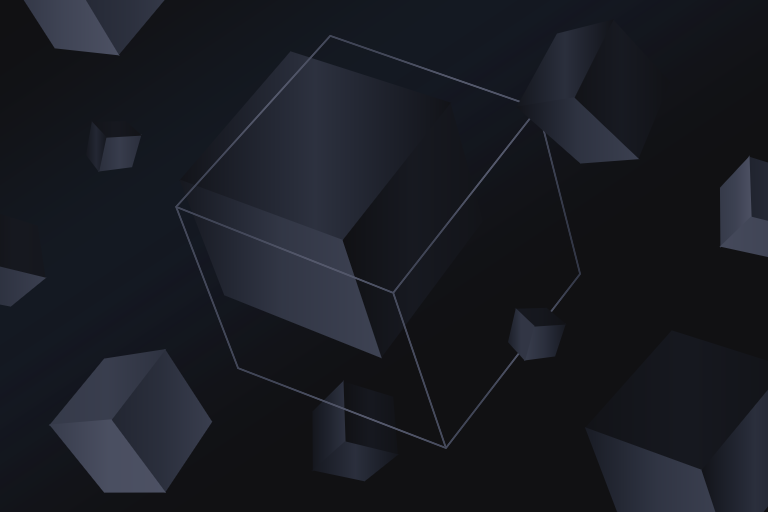
Give the GLSL for this background, as a WebGL 2 fragment shader.

```glsl
#version 300 es
precision highp float;
// Dark diagonal backdrop with floating shaded cubes and one outlined cube.
uniform vec2 u_resolution;
out vec4 fragColor;

vec2 p;       // position, canvas height = 1
float soft;   // edge softness
vec3 color;

// Slate ramp: near-black through navy to blue-grey
vec3 slate(float v) {
    return vec3(0.065, 0.066, 0.076) + vec3(0.28, 0.295, 0.36) * pow(vec3(v), vec3(1.1, 1.0, 0.88));
}

float cross2(vec2 a, vec2 b) { return a.x * b.y - a.y * b.x; }

// Signed distance to the line a-b, positive on its right side
float side(vec2 a, vec2 b) { return cross2(p - a, normalize(b - a)); }

float segment(vec2 a, vec2 b) {
    vec2 ab = b - a;
    return length(p - a - ab * clamp(dot(p - a, ab) / dot(ab, ab), 0.0, 1.0));
}

// Quad spanned by edges u and v, its far corner pulled in by perspective;
// shades run left, middle, right
void face(vec2 c, vec2 u, vec2 v, float pull, vec3 shades) {
    vec2 a = c + u, far = c + (u + v) * pull, b = c + v;
    float turn = sign(cross2(u, v));
    float d = max(max(turn * side(c, a), turn * side(a, far)),
                  max(turn * side(far, b), turn * side(b, c)));
    float left = min(min(c.x, a.x), min(far.x, b.x));
    float right = max(max(c.x, a.x), max(far.x, b.x));
    float t = clamp((p.x - left) / (right - left), 0.0, 1.0) * 2.0;
    float shade = t < 1.0 ? mix(shades.x, shades.y, t) : mix(shades.y, shades.z, t - 1.0);
    color = mix(color, slate(shade), clamp(1.0 - d / soft, 0.0, 1.0));
}

// Cube seen from its near corner c, with three edges and three face shadings
void cube(vec2 c, vec2 a, vec2 d, vec2 b, float pull, vec3 ad, vec3 db, vec3 ab) {
    face(c, a, b, pull, ab);
    face(c, a, d, pull, ad);
    face(c, d, b, pull, db);
}

// Outlined cube: a ring of six corners with spokes to the near corner
void wireCube() {
    vec2 hub = vec2(0.768, 0.428);
    vec2 ring[6] = vec2[6](vec2(0.645, 0.930), vec2(1.051, 0.789), vec2(1.133, 0.465),
                           vec2(0.871, 0.125), vec2(0.465, 0.281), vec2(0.344, 0.596));
    float d = 1.0;
    for (int i = 0; i < 6; i++) {
        d = min(d, segment(ring[i], ring[(i + 1) % 6]));
        if (i % 2 == 1) d = min(d, segment(hub, ring[i]));
    }
    float glint = 0.82 + 0.13 * cos(p.x * 16.0 + p.y * 5.0) - 0.3 * smoothstep(1.04, 1.12, p.x);
    color = mix(color, slate(glint), 1.0 - smoothstep(-0.5, 0.5, (d - 0.0019) / soft));
}

// Navy sheen across the diagonal, with faint indigo streaks
void backdrop() {
    float q = p.x / 1.5 + 1.0 - p.y;
    float sheen = smoothstep(0.05, 0.62, q) * (1.0 - smoothstep(0.72, 1.25, q));
    float streak = 0.5 + 0.5 * sin(q * 75.0);
    color = mix(vec3(0.066, 0.066, 0.076), vec3(0.078, 0.098, 0.132), sheen);
    color -= vec3(0.0, 0.010, 0.003) * streak * sheen * smoothstep(0.6, 0.8, q);
}

void main() {
    p = gl_FragCoord.xy / u_resolution.y;
    soft = 1.0 / u_resolution.y;
    backdrop();

    // Large central cube and the cube below it, behind the outline
    cube(vec2(0.668, 0.531), vec2(0.211, 0.268), vec2(-0.316, 0.117), vec2(0.076, -0.229), 0.955,
         vec3(0.04, 0.43, 0.03), vec3(0.1, 0.5, 0.66), vec3(0.0, 0.11, 0.04));
    cube(vec2(0.674, 0.137), vec2(-0.004, 0.117), vec2(-0.062, -0.055), vec2(0.102, -0.025), 0.95,
         vec3(0.08, 0.25, 0.45), vec3(0.1, 0.4, 0.08), vec3(0.0, 0.1, 0.03));
    wireCube();

    // Right side, top to bottom
    cube(vec2(1.121, 0.809), vec2(0.076, 0.152), vec2(-0.111, -0.018), vec2(0.125, -0.119), 0.93,
         vec3(0.08, 0.4, 0.05), vec3(0.05, 0.45, 0.62), vec3(0.03, 0.12, 0.02));
    cube(vec2(1.467, 0.576), vec2(-0.004, 0.117), vec2(-0.059, -0.057), vec2(0.107, -0.027), 0.95,
         vec3(0.55, 0.65, 0.85), vec3(0.75, 0.7, 0.65), vec3(0.25, 0.35, 0.3));
    cube(vec2(1.043, 0.363), vec2(0.061, 0.004), vec2(-0.035, 0.033), vec2(-0.018, -0.066), 0.94,
         vec3(0.1, 0.08, 0.02), vec3(0.2, 0.5, 0.5), vec3(0.6, 0.4, 0.12));
    cube(vec2(1.369, 0.082), vec2(0.166, 0.201), vec2(-0.225, 0.082), vec2(0.055, -0.166), 0.96,
         vec3(0.03, 0.1, 0.03), vec3(0.15, 0.48, 0.65), vec3(0.03, 0.4, 0.15));

    // Left side, top to bottom
    cube(vec2(0.137, 1.049), vec2(0.152, 0.168), vec2(-0.125, 0.006), vec2(0.094, -0.156), 0.95,
         vec3(0.5), vec3(0.45, 0.68, 0.85), vec3(0.3, 0.42, 0.6));
    cube(vec2(0.207, 0.732), vec2(0.068, 0.004), vec2(-0.027, 0.029), vec2(-0.014, -0.066), 0.93,
         vec3(0.05, 0.1, 0.03), vec3(0.1, 0.3, 0.1), vec3(0.4, 0.58, 0.4));
    cube(vec2(-0.023, 0.484), vec2(-0.008, 0.107), vec2(0.111, -0.027), vec2(-0.064, -0.061), 0.93,
         vec3(0.02, 0.1, 0.08), vec3(0.2, 0.45, 0.62), vec3(0.1));
    cube(vec2(0.217, 0.180), vec2(0.105, 0.137), vec2(-0.119, -0.010), vec2(0.105, -0.141), 0.935,
         vec3(0.55, 0.6, 0.45), vec3(0.58, 0.82, 0.85), vec3(0.28, 0.4, 0.6));

    fragColor = vec4(color, 1.0);
}
```
